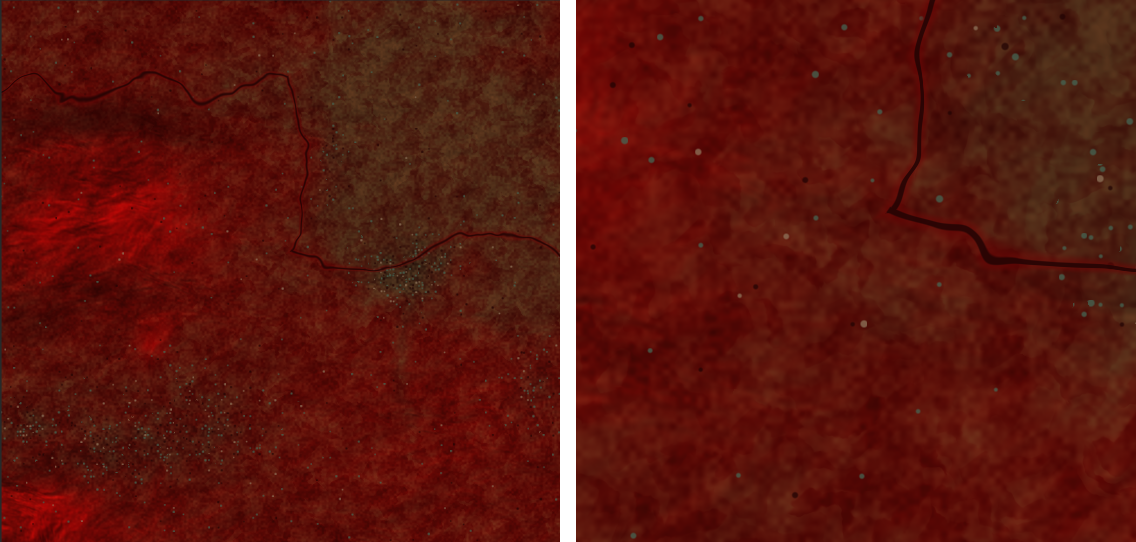
Left, the full canvas; right, a detail of the centre.
Give the GLSL for this texture, as a Shadertoy shader.

```glsl
const vec3 CROP_RED   = vec3(0.375, 0.032, 0.018);
const vec3 FIELD_TAN  = vec3(0.290, 0.172, 0.092);
const vec3 RIDGE_GLOW = vec3(0.700, 0.010, 0.012);
const vec3 RIVER_DARK = vec3(0.130, 0.012, 0.012);
const vec3 BANK_RED   = vec3(0.420, 0.025, 0.020);
const vec3 TOWN_SOIL  = vec3(0.190, 0.140, 0.085);
const vec3 ROOF_TEAL  = vec3(0.270, 0.400, 0.330);
const vec3 ROOF_PALE  = vec3(0.560, 0.460, 0.360);
const vec3 FRAME_GREY = vec3(0.150, 0.165, 0.165);
const float FIELD_DENSITY = 72.0;
const float GRAIN_DENSITY = 240.0;
const float ROOF_DENSITY  = 170.0;
const float RIVER_WIDTH   = 0.0019;

float hash(vec2 p) {
    vec3 q = fract(p.xyx * 0.1031);
    q += dot(q, q.yzx + 33.33);
    return fract((q.x + q.y) * q.z);
}

float noise(vec2 p) {
    vec2 i = floor(p), f = fract(p);
    f = f * f * (3.0 - 2.0 * f);
    return mix(mix(hash(i), hash(i + vec2(1, 0)), f.x),
               mix(hash(i + vec2(0, 1)), hash(i + vec2(1, 1)), f.x), f.y);
}

float fbm(vec2 p) {
    float sum = 0.0, amp = 0.5;
    for (int i = 0; i < 5; i++) {
        sum += amp * noise(p);
        p = mat2(1.6, 1.2, -1.2, 1.6) * p + 7.3;
        amp *= 0.5;
    }
    return sum;
}

float blob(vec2 p, vec2 center, vec2 radius) {
    vec2 q = (p - center) / radius;
    return exp(-dot(q, q));
}

// Tone of randomly turned, oblong plots with softened borders
float fieldTone(vec2 p) {
    vec2 cell = floor(p);
    float sum = 0.0, total = 0.0;
    for (int y = -1; y <= 1; y++)
    for (int x = -1; x <= 1; x++) {
        vec2 id = cell + vec2(x, y);
        vec2 d = p - id - vec2(hash(id), hash(id + 41.7));
        float a = 3.14159 * hash(id + 17.1);
        d = abs(mat2(cos(a), sin(a), -sin(a), cos(a)) * d);
        float w = exp(-18.0 * max(d.x * 1.5, d.y * 0.75));
        sum += w * hash(id + 83.9);
        total += w;
    }
    return sum / total;
}

// Three joined reaches, bent by noise into meanders
float riverDistance(vec2 p) {
    p += 0.034 * (vec2(noise(p * 19.0), noise(p * 19.0 + 31.0)) - 0.5);
    p += 0.010 * (vec2(noise(p * 50.0), noise(p * 50.0 + 57.0)) - 0.5);
    float west = max(abs(p.y - 0.835 - 0.02 * sin(p.x * 28.0)) * 0.87, p.x - 0.539);
    float mid = max(abs(p.x - 0.557 - 0.018 * sin((p.y - 0.6) * 20.0)) * 0.94,
                    abs(p.y - 0.69) - 0.157);
    float east = max(abs(p.y - 0.54 + 0.04 * cos((p.x - 0.65) * 12.6)) * 0.9, 0.539 - p.x);
    return min(west, min(mid, east));
}

float terrain(vec2 p) {
    vec2 q = p * vec2(8.0, 12.0);
    return fbm(q + 1.5 * fbm(q * 0.6));
}

void mainImage(out vec4 fragColor, in vec2 fragCoord) {
    vec2 p = fragCoord / iResolution.y;
    float px = 1.0 / iResolution.y;
    float patches = fbm(p * 7.0) - 0.48;
    float scrub = fbm(p * 34.0 + 5.0) - 0.48;
    float grain = noise(p * GRAIN_DENSITY) - 0.5;
    float tone = fieldTone(p * FIELD_DENSITY + 2.0 * scrub) - 0.5;
    vec2 w = p + 0.12 * (vec2(fbm(p * 5.0 + 11.0), fbm(p * 5.0 + 23.0)) - 0.48);

    // Regions: farmland, mountains, towns
    float farm = smoothstep(0.25, 0.75, blob(w, vec2(0.82, 0.74), vec2(0.32, 0.33))
               + 0.4 * blob(w, vec2(1.0, 0.42), vec2(0.12)) + 0.9 * patches);
    float hills = min(1.0, blob(w, vec2(0.15, 0.58), vec2(0.22, 0.21))
                + blob(w, vec2(0.12, 0.03), vec2(0.25, 0.10)));
    float south = blob(w, vec2(0.82, 0.2), vec2(0.3, 0.25));
    float town = 0.95 * blob(w, vec2(0.75, 0.50), vec2(0.065, 0.055))
               + 0.45 * blob(w, vec2(0.62, 0.68), vec2(0.03, 0.04))
               + 0.60 * blob(w, vec2(0.30, 0.20), vec2(0.18, 0.07))
               + 0.45 * blob(w, vec2(0.07, 0.21), vec2(0.07, 0.06))
               + 0.40 * blob(w, vec2(0.98, 0.27), vec2(0.05, 0.08));
    float valley = blob(w, vec2(0.755, 0.32), vec2(0.016, 0.13));

    // Vegetation against bare soil
    float dry = 0.23 + 0.56 * farm + 0.35 * valley - 0.25 * hills - 0.10 * south
              + (0.38 * tone + 0.9 * scrub + 0.35 * grain) * (1.0 - 0.65 * hills) + 0.3 * patches;
    vec3 col = mix(CROP_RED, FIELD_TAN, clamp(dry, 0.0, 1.0));
    col *= 0.97 + 0.22 * tone * (1.0 - hills) + 0.28 * grain + 0.5 * scrub;

    // Lit slopes and shaded forest
    float slope = terrain(p + vec2(-0.003, 0.004)) - terrain(p);
    float glow = 0.50 * blob(w, vec2(0.22, 0.60), vec2(0.16, 0.13))
               + 0.60 * blob(w, vec2(0.27, 0.35), vec2(0.03, 0.035))
               + 0.30 * blob(w, vec2(0.08, 0.58), vec2(0.09, 0.05))
               + 0.50 * blob(w, vec2(0.10, 0.04), vec2(0.13, 0.06)) + 0.12 * south;
    col = mix(col, RIDGE_GLOW, clamp(glow * (0.9 + 1.6 * patches + 1.2 * scrub), 0.0, 0.85));
    float forest = blob(w, vec2(0.2, 0.775), vec2(0.2, 0.04))
                 + 0.6 * blob(w, vec2(0.13, 0.42), vec2(0.14, 0.06));
    col *= 1.0 - 0.38 * forest;
    col *= clamp(1.0 + slope * (1.2 + 4.5 * hills + 1.2 * south), 0.45, 1.5);

    // Built-up ground and scattered roofs
    float built = clamp(town * (1.0 + 2.5 * scrub), 0.0, 1.0);
    col = mix(col, TOWN_SOIL * (1.0 + grain), 0.6 * built);
    vec2 g = p * ROOF_DENSITY, id = floor(g);
    vec2 offset = fract(g) - 0.3 - 0.4 * vec2(hash(id + 3.0), hash(id + 9.0));
    float size = 0.18 + 0.2 * hash(id + 29.0);
    float soft = max(px * ROOF_DENSITY, 0.12);
    float roof = 1.0 - smoothstep(size - soft, size + soft, length(offset));
    roof *= step(hash(id + 61.0), 0.014 + 0.42 * built);
    float kind = hash(id + 71.0);
    vec3 roofColor = kind < 0.3 ? RIVER_DARK : mix(ROOF_TEAL, ROOF_PALE, step(0.87, kind));
    col = mix(col, roofColor, 0.75 * roof);

    // River with its green banks shown red
    float d = riverDistance(p);
    col = mix(col, BANK_RED, 0.55 * (1.0 - smoothstep(0.002, 0.009, d)));
    col = mix(col, RIVER_DARK, 0.85 * (1.0 - smoothstep(RIVER_WIDTH - px, RIVER_WIDTH + px, d)));

    // Thin frame along the left and top
    float edge = min(p.x - 0.002, 1.0 - p.y);
    col = mix(FRAME_GREY, col, smoothstep(0.001 - px, 0.001 + px, edge));
    fragColor = vec4(clamp(col, 0.0, 1.0), 1.0);
}
```
